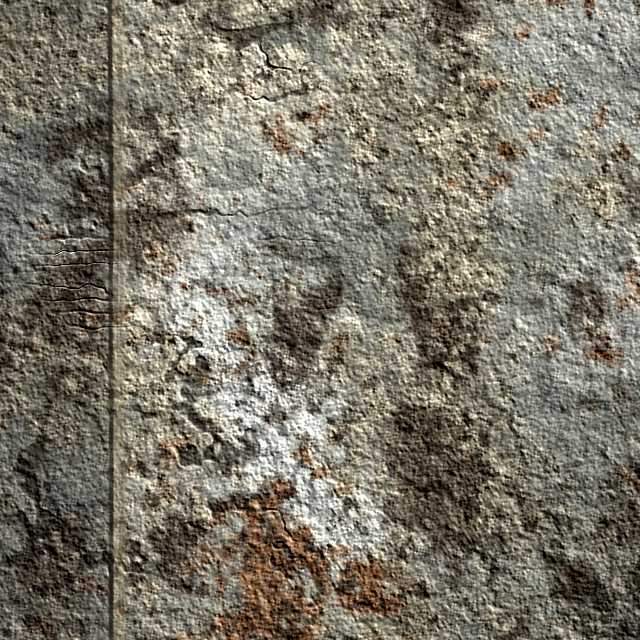
Reproduce this texture procedurally as a WebGL 1 fragment shader.

```glsl
precision highp float;
uniform vec2 u_resolution;

#define GRAIN_SCALE 25.0
#define RELIEF_GAIN 1.3
#define LIGHT_STEP vec2(0.0021, 0.0023)
#define SEAM_X 0.172
#define BLOTCH_CELLS 5.0
#define BLOTCH_SHARE 0.42
#define PIT_DEPTH 0.72
#define CRACK_DEPTH 1.1

const vec3 SLATE = vec3(0.48, 0.49, 0.46);
const vec3 PALE  = vec3(0.67, 0.68, 0.65);
const vec3 OCHRE = vec3(0.59, 0.55, 0.44);
const vec3 CREAM = vec3(0.80, 0.77, 0.67);
const vec3 LIME  = vec3(0.85, 0.86, 0.84);
const vec3 UMBER = vec3(0.30, 0.24, 0.18);
const vec3 RUST  = vec3(0.42, 0.27, 0.16);
const vec3 SOOT  = vec3(0.11, 0.09, 0.07);
const vec3 SUN   = vec3(1.0, 0.98, 0.91);

float hash(vec2 p) {
  vec3 q = fract(vec3(p.xyx) * 0.1031);
  q += dot(q, q.yzx + 33.33);
  return fract((q.x + q.y) * q.z);
}

float noise(vec2 p) {
  vec2 i = floor(p), f = fract(p);
  f = f * f * (3.0 - 2.0 * f);
  return mix(mix(hash(i), hash(i + vec2(1, 0)), f.x),
             mix(hash(i + vec2(0, 1)), hash(i + vec2(1, 1)), f.x), f.y);
}

vec2 turn(vec2 p) { return vec2(0.8 * p.x - 0.6 * p.y, 0.6 * p.x + 0.8 * p.y); }

float fbm(vec2 p) {
  float sum = 0.0, amp = 0.5;
  for (int i = 0; i < 5; i++) {
    sum += amp * noise(p);
    p = turn(p) * 2.03 + 17.3;
    amp *= 0.55;
  }
  return sum / 1.055;
}

// Soft round zone used for broad tonal drift
float zone(vec2 p, vec2 centre, vec2 size) {
  vec2 d = (p - centre) / size;
  return exp(-dot(d, d));
}

// Short broken fissures: level to the upper left, steeper below
float cracks(vec2 p) {
  vec2 q = mix(turn(p) * vec2(9.0, 6.0), p * vec2(5.0, 17.0), smoothstep(0.45, 0.65, p.y));
  q += 0.5 * noise(p * 28.0) + 0.25 * noise(p * 80.0);
  float gap = abs(noise(q + 5.7) - 0.5);
  float broken = smoothstep(0.5, 0.68, noise(p * 7.0 + 41.0));
  float side = 1.0 - smoothstep(0.38, 0.6, p.x);
  return (1.0 - smoothstep(0.015, 0.07, gap)) * broken * side;
}

// Surface height: lumps down to sand grains
float relief(vec2 p) {
  float sum = 0.0, amp = 1.0;
  vec2 q = p * GRAIN_SCALE;
  for (int i = 0; i < 5; i++) {
    sum += amp * noise(q);
    q = turn(q) * 1.88 + 9.1;
    amp *= 0.85;
  }
  return sum - CRACK_DEPTH * 0.5 * cracks(p);
}

// Scattered upright stains with ragged rims
float blotches(vec2 p, float ragged) {
  vec2 q = p * BLOTCH_CELLS, cell = floor(q);
  float cover = 0.0;
  for (int y = -1; y <= 1; y++)
    for (int x = -1; x <= 1; x++) {
      vec2 id = cell + vec2(x, y);
      vec2 centre = id + 0.2 + 0.6 * vec2(hash(id + 3.1), hash(id + 8.7));
      float radius = mix(0.14, 0.42, hash(id + 21.0));
      float d = length((q - centre) * vec2(1.25, 0.85)) + (ragged - 0.5) * 2.0;
      float present = step(hash(id + 55.0), BLOTCH_SHARE);
      cover = max(cover, present * (1.0 - smoothstep(radius - 0.22, radius + 0.16, d)));
    }
  return cover;
}

void main() {
  vec2 p = gl_FragCoord.xy / u_resolution;
  float broad = fbm(p * 4.0 + 2.3);
  float patchy = fbm(p * 11.0 + 31.0);
  float fine = fbm(p * 38.0 + 7.0);
  float ragged = mix(patchy, fine, 0.45);

  // Stone and its thin earthy coat
  float coat = smoothstep(0.42, 0.62, 0.6 * broad + 0.4 * ragged);
  vec3 col = mix(SLATE, PALE, smoothstep(0.33, 0.6, mix(patchy, fine, 0.25)));
  col = mix(col, OCHRE * (0.72 + 0.56 * fine), 0.75 * coat);
  float cream = zone(p, vec2(0.36, 0.88), vec2(0.22, 0.13)) + 0.6 * zone(p, vec2(0.24, 0.45), vec2(0.1, 0.3));
  col = mix(col, CREAM, cream * smoothstep(0.36, 0.6, ragged));

  // Lime bloom running down a diagonal
  vec2 start = vec2(0.30, 0.56), run = vec2(0.22, -0.42);
  float along = clamp(dot(p - start, run) / dot(run, run), 0.0, 1.0);
  float bloom = length(p - start - run * along) + (ragged - 0.5) * 0.45;
  col = mix(col, LIME, 0.85 * (1.0 - smoothstep(0.02, 0.12, bloom)));

  // Brown stains, rust and sooty corners
  float stain = blotches(p, ragged);
  float rust = smoothstep(0.58, 0.76, ragged + 0.2 * zone(p, vec2(0.41, 0.08), vec2(0.12, 0.16)));
  float soot = zone(p, vec2(1.0, 0.05), vec2(0.3, 0.27)) + 0.4 * zone(p, vec2(0.05, 0.1), vec2(0.22, 0.35));
  col = mix(col, UMBER * (0.65 + 0.7 * fine), 0.8 * stain);
  col = mix(col, RUST * (0.6 + 0.8 * fine), 0.85 * rust);
  col = mix(col, SOOT, 0.8 * soot * smoothstep(0.34, 0.58, ragged));
  col *= mix(0.78, 1.0, smoothstep(SEAM_X - 0.004, SEAM_X + 0.004, p.x));

  // Pits and grit gather in the rough parts
  float grit = smoothstep(0.42, 0.62, fine);
  float rough = clamp(0.2 + 0.3 * coat + 0.35 * grit + 0.5 * stain + 0.4 * rust + 0.4 * soot, 0.0, 1.0);
  float pits = smoothstep(0.60, 0.76, fbm(p * 70.0 + 13.0) + 0.1 * rough);
  col = mix(col, SOOT, PIT_DEPTH * pits * rough);
  col = mix(col, SOOT, 0.65 * cracks(p));

  // Raking light over the relief
  float light = RELIEF_GAIN * (relief(p) - relief(p + LIGHT_STEP)) * mix(0.45, 1.1, rough);
  col += SUN * light * (0.24 + 0.84 * dot(col, vec3(0.3, 0.59, 0.11)));

  // Upright seam with a scored lip
  float seam = p.x - SEAM_X - 0.004 * (noise(vec2(p.y * 6.0, 2.0)) - 0.5);
  float lip = smoothstep(0.002, 0.006, seam) * (1.0 - smoothstep(0.018, 0.028, seam));
  float scores = noise(vec2(seam * 380.0, p.y * 9.0));
  col = mix(col, OCHRE * (0.55 + 0.8 * scores), 0.4 * lip);
  float groove = 1.0 - smoothstep(0.0015, 0.0055, abs(seam));
  col = mix(col, SOOT, groove * (0.55 + 0.4 * noise(vec2(p.y * 45.0, 8.0))));

  gl_FragColor = vec4(clamp(col, 0.0, 1.0), 1.0);
}
```
